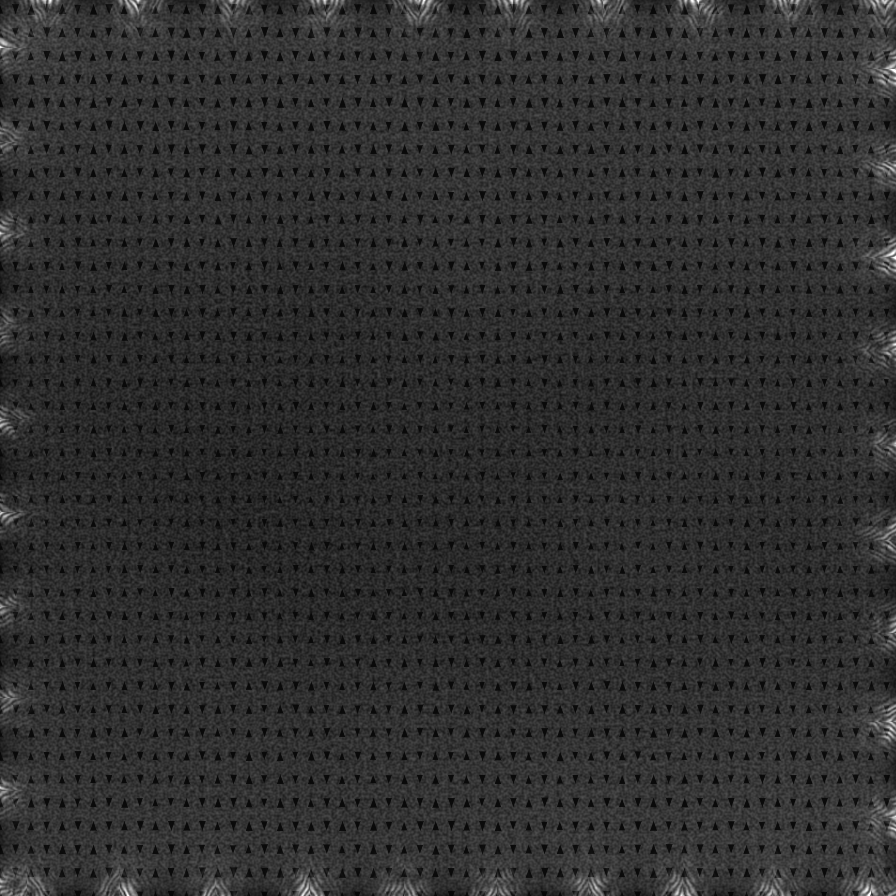
This texture is drawn by a WebGL 2 fragment shader. Its source:

```glsl
#version 300 es
precision highp float;
// Dark grainy cloth pierced by a fine grid of small black wedges whose
// columns point up and down in turn. Gradient noise gives grain and shading;
// bright, feathered flares recur at an even pitch along all four borders.

uniform vec2 u_resolution;
out vec4 fragColor;

const vec2 GRID = vec2(57.6, 38.4);          // wedges across and up
const vec2 WEDGE_SIZE = vec2(0.0068, 0.0096);
const float WEDGE_GRAY = 0.03;
const float CLOTH_DARK = 0.168;
const float CLOTH_LIGHT = 0.212;
const float GRAIN_FINE = 330.0;
const float GRAIN_COARSE = 170.0;
const float GRAIN_AMOUNT = 0.15;
const float FLARE_COUNT = 9.6;               // flares along each border
const float FLARE_WIDTH = 0.021;
const float FLARE_DEPTH = 0.017;
const float STREAK_FREQ = 900.0;
const float EDGE_SHADE = 0.45;

vec2 hash2(vec2 p) {
    vec3 q = fract(p.xyx * vec3(0.1031, 0.1030, 0.0973));
    q += dot(q, q.yzx + 33.33);
    return fract((q.xx + q.yz) * q.zy);
}

vec2 gradientAt(vec2 cell) {
    float angle = 6.28318 * hash2(cell).x;
    return vec2(cos(angle), sin(angle));
}

float gradientNoise(vec2 p) {
    vec2 i = floor(p), f = fract(p);
    vec2 u = f * f * f * (f * (f * 6.0 - 15.0) + 10.0);
    vec2 e = vec2(1.0, 0.0);
    float a = dot(gradientAt(i), f);
    float b = dot(gradientAt(i + e.xy), f - e.xy);
    float c = dot(gradientAt(i + e.yx), f - e.yx);
    float d = dot(gradientAt(i + e.xx), f - e.xx);
    return mix(mix(a, b, u.x), mix(c, d, u.x), u.y);
}

// Coverage of the wedge in the nearest grid cell.
float wedges(vec2 uv, float pixel) {
    vec2 cell = round(uv * GRID);
    vec2 jitter = hash2(cell + 17.0) - 0.5;
    vec2 p = uv - cell / GRID - jitter * 0.0008;
    p.y *= mod(cell.x, 2.0) < 0.5 ? 1.0 : -1.0;
    float growth = mix(0.86, 1.12, abs(uv.y - 0.45) * 2.0) + 0.2 * jitter.x;
    vec2 size = WEDGE_SIZE * growth;
    float halfWidth = 0.5 * size.x * (0.5 - p.y / size.y);
    float d = max(abs(p.x) - halfWidth, abs(p.y) - 0.5 * size.y);
    return 1.0 - smoothstep(-0.6 * pixel, 0.6 * pixel, d);
}

// Feathered flares along one border: x is brightness, y is the dark rim.
vec2 borderFlares(float along, float depth, float phase, float seed) {
    float k = along * FLARE_COUNT - phase;
    float id = round(k);
    float offset = (k - id) / FLARE_COUNT;
    vec2 rnd = hash2(vec2(id + 40.0, seed));
    vec2 p = vec2(offset, depth);
    float bend = gradientNoise(p * 70.0 + rnd * 50.0 + seed);
    float lean = offset + 0.006 * (rnd.x - 0.5) > 0.0 ? 1.0 : -1.0;
    float streak = sin((offset * lean + depth * 0.55) * STREAK_FREQ + 5.0 * bend);
    float spread = FLARE_WIDTH * (1.0 + depth * 12.0);
    float body = exp(-offset * offset / (spread * spread)) * exp(-depth / FLARE_DEPTH);
    float patchy = clamp(0.65 + 1.3 * bend, 0.1, 1.3);
    float light = body * patchy * (0.6 + 0.4 * streak) * (0.75 + 0.5 * rnd.y);
    float rim = exp(-depth / 0.012) * (1.0 - exp(-offset * offset / 0.0007));
    return vec2(light, rim);
}

void main() {
    vec2 uv = gl_FragCoord.xy / u_resolution;
    float pixel = 1.0 / min(u_resolution.x, u_resolution.y);

    // Broad shading: a dim middle that is deepest left of centre.
    float height = smoothstep(0.05, 0.5, abs(uv.y - 0.47));
    float gray = mix(CLOTH_DARK, CLOTH_LIGHT, height);
    vec2 hollow = (uv - vec2(0.27, 0.49)) * vec2(1.0, 1.8);
    gray += 0.012 * smoothstep(0.4, 1.0, uv.x) - 0.018 * exp(-dot(hollow, hollow) * 12.0);
    gray += 0.02 * gradientNoise(uv * 5.0 + 9.0);

    // Faint lanes between the wedges, then grain in two sizes.
    gray -= 0.005 * cos(6.28318 * uv.x * GRID.x) + 0.004 * cos(6.28318 * uv.y * GRID.y);
    vec2 slanted = vec2(uv.x + 0.4 * uv.y, uv.y - 0.3 * uv.x);
    float grain = 0.75 * gradientNoise(uv * GRAIN_FINE)
                + 0.5 * gradientNoise(slanted * GRAIN_COARSE + 61.0);
    gray += GRAIN_AMOUNT * grain;

    gray = mix(gray, WEDGE_GRAY, 0.95 * wedges(uv, pixel));

    // Borders: dark rims broken by streaked flares.
    vec2 top = borderFlares(uv.x, 1.0 - uv.y, 0.48, 3.0);
    vec2 bottom = borderFlares(uv.x, uv.y, 0.31, 11.0);
    vec2 left = borderFlares(uv.y, uv.x, 0.1, 23.0);
    vec2 right = borderFlares(uv.y, 1.0 - uv.x, 0.84, 37.0);
    float rim = max(max(top.y, bottom.y), max(left.y, right.y));
    gray *= 1.0 - EDGE_SHADE * rim;
    gray += 0.85 * top.x + 0.7 * bottom.x + 0.6 * left.x + 0.95 * right.x;

    fragColor = vec4(vec3(clamp(gray, 0.0, 1.0)), 1.0);
}
```
